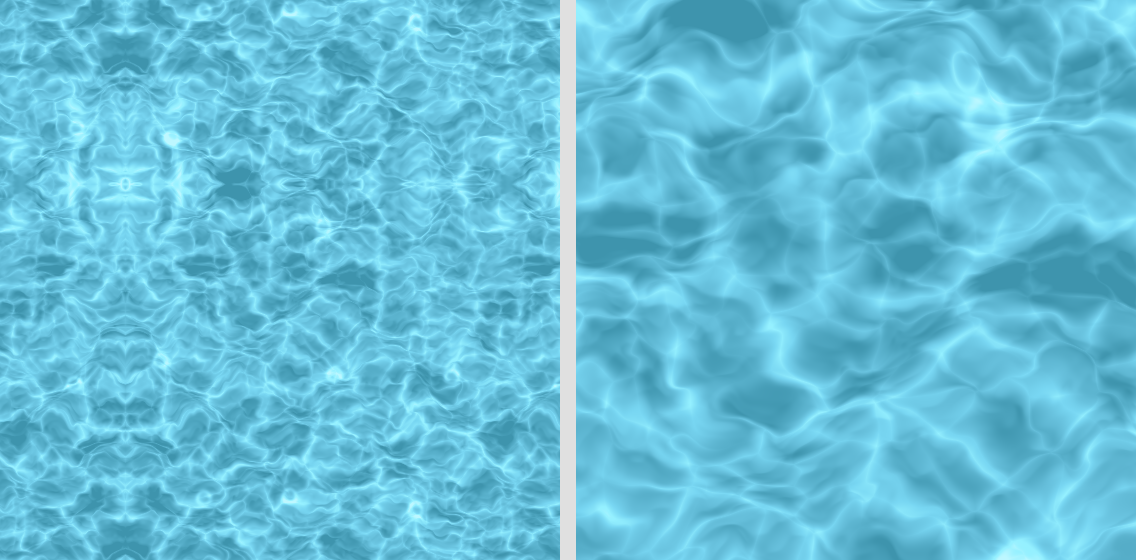
Left, the full canvas; right, a detail of the centre.
Write a three.js fragment shader that draws this texture.

```glsl
// Sunlit pool water: a repeating web of caustics, partly mirrored about two axes.
varying vec2 vUv;

const float TAU = 6.2832;
const float TILE = 0.87;                  // repeat length across and up
const vec2 AXES = vec2(0.224, 0.671);     // where the mirror axes cross

const vec3 DEEP = vec3(0.27, 0.61, 0.71);
const vec3 BODY = vec3(0.40, 0.75, 0.86);
const vec3 PALE = vec3(0.47, 0.84, 0.95);
const vec3 LIGHT = vec3(0.58, 0.94, 1.0);
const vec3 SPARK = vec3(0.74, 0.97, 1.0);

vec2 hash2(vec2 p) {
  vec2 k = vec2(dot(p, vec2(127.1, 311.7)), dot(p, vec2(269.5, 183.3)));
  return fract(sin(k) * 43758.5);
}

// Layered sines with whole-number frequencies, so they wrap every unit.
float swell(vec2 uv, vec2 frequency, float seed) {
  float sum = 0.0;
  for (int i = 0; i < 6; i++) {
    vec2 h = hash2(vec2(float(i) + 1.0, seed));
    vec2 side = hash2(vec2(seed, float(i) + 9.0));
    vec2 wave = floor(frequency * (0.35 + 0.65 * h) + 0.5);
    wave.x *= side.x < 0.5 ? -1.0 : 1.0;
    sum += sin(TAU * (dot(wave, uv) + side.y) + 0.5 * sum);
  }
  return 0.4 * sum;
}

// Wrapping cellular noise: x = gap between nearest two cells, y = cell value.
vec2 cells(vec2 uv, vec2 count, float seed) {
  vec2 grid = uv * count;
  vec2 base = floor(grid);
  float nearest = 9.0;
  float second = 9.0;
  float value = 0.0;
  for (int j = -1; j <= 1; j++) {
    for (int i = -1; i <= 1; i++) {
      vec2 cell = base + vec2(float(i), float(j));
      vec2 h = hash2(mod(cell, count) + seed);
      float d = length(cell + 0.1 + 0.8 * h - grid);
      if (d < nearest) {
        second = nearest;
        nearest = d;
        value = fract(h.x * 7.3 + h.y * 3.1);
      } else {
        second = min(second, d);
      }
    }
  }
  return vec2(second - nearest, value);
}

float bump(float d, float width) {
  return exp(-d * d / (width * width));
}

// Small bright loops scattered over a wrapping grid.
float glints(vec2 uv, float count) {
  vec2 h = hash2(mod(floor(uv * count), count) + 31.0);
  vec2 p = (fract(uv * count) - 0.25 - 0.5 * h) / count;
  p.x *= 1.0 + 9.0 * p.y;
  float d = length(p);
  float present = step(0.35, fract(h.x * 5.7 + h.y * 9.1));
  return present * (0.40 * bump(d - 0.013, 0.005) + 0.28 * bump(d, 0.022));
}

// Brightness of the water surface; uv wraps every unit.
float water(vec2 uv) {
  vec2 drift = vec2(swell(uv, vec2(6.0, 8.0), 1.0), swell(uv, vec2(6.0, 8.0), 2.0));
  vec2 ripple = vec2(swell(uv, vec2(20.0, 28.0), 3.0), swell(uv, vec2(20.0, 28.0), 4.0));
  vec2 w = uv + 0.012 * drift + 0.0035 * ripple;
  float broad = swell(w, vec2(5.0, 8.0), 5.0);
  float streaks = swell(w, vec2(14.0, 46.0), 6.0);
  float grain = swell(w, vec2(44.0, 72.0), 8.0);
  vec2 coarse = cells(w, vec2(10.0, 14.0), 11.0);
  vec2 fine = cells(w + 0.006 * drift.yx, vec2(21.0, 32.0), 47.0);
  float fade = clamp(0.6 + 0.45 * drift.x, 0.15, 1.0);
  float tone = 0.36 + 0.10 * broad + 0.09 * streaks + 0.05 * grain;
  tone += 0.58 * fade * exp(-7.0 * coarse.x);
  tone += 0.40 * (1.2 - fade) * exp(-5.0 * fine.x);
  tone -= 0.42 * coarse.y * smoothstep(0.05, 0.45, coarse.x);
  return tone - 0.20 * fine.y * smoothstep(0.05, 0.5, fine.x);
}

// Reflect the water near both axes and let it run free farther away.
float mirroredWater(vec2 q) {
  vec2 m = abs(q);
  vec2 k = 1.0 - smoothstep(vec2(0.15, 0.10), vec2(0.19, 0.14), m);
  float upper = mix(water(q / TILE), water(vec2(m.x, q.y) / TILE), k.x);
  float folded = mix(water(vec2(q.x, m.y) / TILE), water(m / TILE), k.x);
  return mix(upper, folded, k.y);
}

// Symmetric light shapes around the axes: ladder, ovals, loops and a low bar.
float axisLight(vec2 q) {
  vec2 m = abs(q);
  float bar = bump(m.y, 0.009) * (1.0 - smoothstep(0.08, 0.10, m.x));
  float blobs = bump(length((m - vec2(0.033, 0.0)) * vec2(0.7, 1.0)), 0.018);
  float post = bump(m.x - 0.097 + 3.0 * m.y * m.y, 0.007) * bump(m.y, 0.06);
  float oval = length((m - vec2(0.212, 0.0)) / vec2(0.052, 0.043));
  float rim = bump(oval - 1.15, 0.18);
  float loops = bump(length(m - vec2(0.0, 0.153)) - 0.011, 0.005);
  float low = bump(length((q - vec2(0.0, 0.345)) * vec2(0.4, 1.0)), 0.010);
  return 0.3 * bar + 0.22 * blobs + 0.45 * post + 0.25 * rim
    - 0.16 * bump(oval, 0.8) + 0.4 * loops + 0.4 * low;
}

vec3 waterColor(float tone) {
  vec3 c = mix(DEEP, BODY, clamp(tone / 0.42, -0.2, 1.0));
  c = mix(c, PALE, clamp((tone - 0.42) / 0.28, 0.0, 1.0));
  c = mix(c, LIGHT, clamp((tone - 0.70) / 0.30, 0.0, 1.0));
  return mix(c, SPARK, smoothstep(1.0, 1.4, tone));
}

void main() {
  vec2 q = mod(vUv - AXES + 0.5 * TILE, TILE) - 0.5 * TILE;
  float tone = mirroredWater(q) + axisLight(q) + glints(q / TILE, 4.0);
  gl_FragColor = vec4(waterColor(tone), 1.0);
}
```
